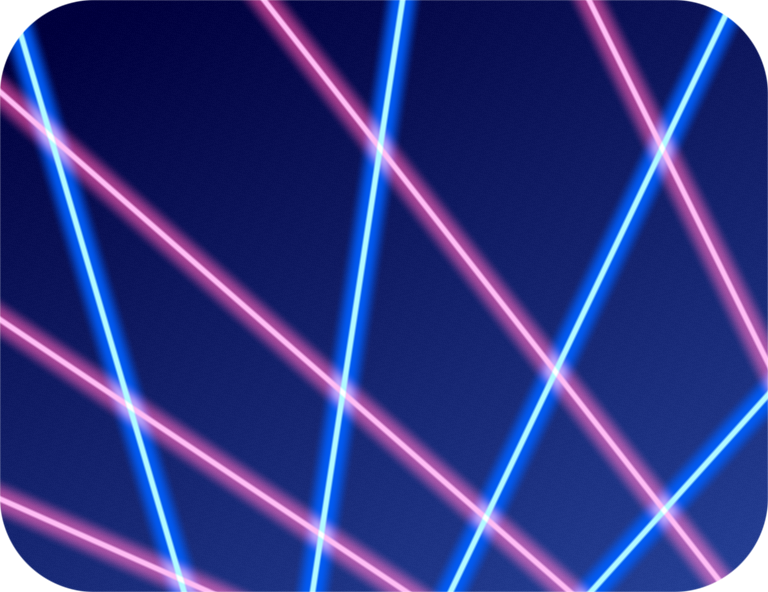
Reproduce this background procedurally as a Shadertoy shader.

```glsl
// Crossing neon beams, four blue and five pink, over a deep navy gradient
// inside a white-cornered rounded panel. Each beam is a line distance shaped
// into a soft halo and a thin bright core; halos are blended by screening.

// Beams as (x at the top edge, x at the bottom edge), in canvas heights
const vec2 BLUE_BEAMS[4] = vec2[4](
    vec2(0.018, 0.311), vec2(0.680, 0.528), vec2(1.238, 0.761), vec2(1.897, 0.998));
const vec2 PINK_BEAMS[5] = vec2[5](
    vec2(0.446, 1.230), vec2(-0.177, 0.963), vec2(-0.806, 0.687),
    vec2(-1.898, 0.354), vec2(0.995, 1.488));

float beamDistance(vec2 p, vec2 beam) {
    float run = beam.x - beam.y;
    return abs(p.x - beam.y - run * p.y) / sqrt(1.0 + run * run);
}

float roundedBox(vec2 p, vec2 halfSize, float radius) {
    vec2 q = abs(p) - halfSize + radius;
    return length(max(q, 0.0)) + min(max(q.x, q.y), 0.0) - radius;
}

vec3 screenBlend(vec3 base, vec3 light) {
    return 1.0 - (1.0 - base) * (1.0 - light);
}

// Fine film grain from layered sines
float grain(vec2 p) {
    float a = sin(p.x * 910.0 + 3.0 * sin(p.y * 670.0));
    float b = sin(p.y * 830.0 + 3.0 * sin(p.x * 540.0 + p.y * 210.0));
    return a * b;
}

// Solid core with an edge at least one pixel soft
float coreMask(float d, float halfWidth, float pixel) {
    float soft = max(pixel, 0.0025);
    return 1.0 - smoothstep(halfWidth - soft, halfWidth + soft, d);
}

void mainImage(out vec4 fragColor, in vec2 fragCoord) {
    vec2 p = fragCoord / iResolution.y;
    float aspect = iResolution.x / iResolution.y;
    float pixel = 1.0 / iResolution.y;

    // Navy backdrop, lighter towards the lower right
    float light = clamp(0.68 * (1.0 - p.y) + 0.36 * p.x / aspect - 0.06, 0.0, 1.0);
    vec3 color = mix(vec3(0.0, 0.0, 0.24), vec3(0.15, 0.26, 0.60), light);
    color += 0.012 * grain(p);

    // Halos and cores of both beam sets
    float blueHalo = 0.0, blueCore = 0.0;
    for (int i = 0; i < 4; i++) {
        float d = beamDistance(p, BLUE_BEAMS[i]);
        blueHalo = max(blueHalo, 1.0 - smoothstep(0.008, 0.036, d));
        blueCore = max(blueCore, coreMask(d, 0.0048, pixel));
    }
    float pinkHalo = 0.0, pinkCore = 0.0;
    for (int i = 0; i < 5; i++) {
        float d = beamDistance(p, PINK_BEAMS[i]);
        pinkHalo = max(pinkHalo, 1.0 - smoothstep(0.006, 0.036, d));
        pinkCore = max(pinkCore, coreMask(d, 0.0046, pixel));
    }
    color = mix(color, vec3(0.0, 0.36, 0.97), blueHalo * 0.95);
    color = screenBlend(color, vec3(0.62, 0.19, 0.34) * pinkHalo);

    // Extra bloom where the two colors cross
    float crossing = blueHalo * pinkHalo;
    color = screenBlend(color, vec3(0.30, 0.32, 0.40) * crossing * crossing);

    color = mix(color, vec3(1.0, 0.74, 0.96), pinkCore);
    color = mix(color, vec3(0.70, 0.98, 1.0), blueCore);
    color = mix(color, vec3(1.0), blueCore * pinkCore);

    // White outside the rounded corners
    vec2 halfSize = 0.5 * vec2(aspect, 1.0);
    float edge = roundedBox(p - halfSize, halfSize, 0.16);
    color = mix(color, vec3(1.0), smoothstep(-pixel, pixel, edge));

    fragColor = vec4(color, 1.0);
}
```
